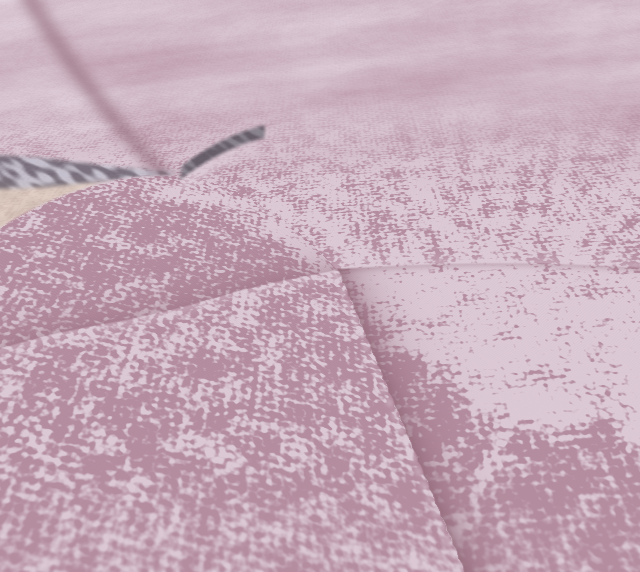
Reproduce this texture procedurally as a Shadertoy shader.

```glsl
// Quilted pink fabric seen at a low angle: speckled print, stitched seams, soft distance.

const vec3 INK    = vec3(0.695, 0.535, 0.610);
const vec3 PALE   = vec3(0.870, 0.805, 0.850);
const vec3 SHADOW = vec3(0.560, 0.400, 0.460);
const vec3 CREAM  = vec3(0.850, 0.780, 0.730);
const vec3 SLATE  = vec3(0.420, 0.390, 0.440);
const vec3 MIST   = vec3(0.760, 0.750, 0.800);
const float TAU = 6.2831853;

vec2 hashGradient(vec2 cell) {
    vec3 h = fract(cell.xyx * vec3(0.1031, 0.1030, 0.0973));
    h += dot(h, h.yzx + 33.33);
    float angle = TAU * fract((h.x + h.y) * h.z);
    return vec2(cos(angle), sin(angle));
}

// Gradient noise, roughly -0.7 to 0.7
float noise(vec2 p) {
    vec2 i = floor(p), f = fract(p);
    vec2 u = f * f * f * (f * (f * 6.0 - 15.0) + 10.0);
    vec2 e = vec2(0.0, 1.0);
    float low  = mix(dot(hashGradient(i), f), dot(hashGradient(i + e.yx), f - e.yx), u.x);
    float high = mix(dot(hashGradient(i + e), f - e), dot(hashGradient(i + 1.0), f - 1.0), u.x);
    return mix(low, high, u.y);
}

float fbm(vec2 p) {
    float sum = 0.0, amp = 1.0;
    for (int i = 0; i < 4; i++) {
        sum += amp * noise(p);
        p = p * 2.03 + 17.1;
        amp *= 0.55;
    }
    return sum;
}

// Seam curves
float frontSeamX(float y) { return 0.589 + 0.42 * (0.528 - y) + 0.0025 * abs(sin(y * 130.0)); }
float leftSeamY(float x)  { return 0.390 + 0.235 * x + 0.003 * sin(x * 17.0); }
float rightSeamY(float x) { return 0.530 + 0.010 * sin((x - 0.589) * 5.5); }
float backSeamX(float y)  { float h = y - 0.69; return 0.29 - 0.95 * h + 0.6 * h * h; }
float ridgeY(float x)     { float d = x - 0.29; return 0.692 - (d < 0.0 ? 1.09 : 1.83) * d * d; }

// Fabric plane in perspective, one unit per printed speck
vec2 fabricCoord(vec2 p, float slope) {
    float depth = 1.0 / (1.35 - p.y + slope * (p.x - 0.589));
    return 66.0 * vec2((p.x - 0.56) * depth, 1.43 * depth);
}

// Pale speck coverage on a loosely woven grid
float specks(vec2 q, float cover, float soft) {
    vec2 w = q + 0.35 * vec2(noise(q * 0.6), noise(q * 0.6 + 31.0));
    float n = 0.65 * noise(q * 1.15) + 0.3 * noise(q * 2.3 + 9.0) + 0.45 * noise(q * 0.27);
    n += 0.09 * (sin(TAU * w.x) + sin(TAU * w.y));
    return smoothstep(-soft, soft, n + (cover - 0.5) * 0.85);
}

float below(float edge, float value, float soft) { return smoothstep(soft, -soft, value - edge); }
float glow(float d, float width) { return exp(-d * d / (width * width)); }

// Shade that falls off on the positive side of a seam
float sideShade(float d, float width) { return smoothstep(-0.003, 0.003, d) * exp(-max(d, 0.0) / width); }

// Print coverage on the right front panel: a pale band between two dark fields
float bandCover(vec2 p, float rough) {
    float upper = p.y - 0.462 + 0.82 * (p.x - 0.625) + 0.05 * rough;
    float lower = p.y - 0.250 + 0.08 * (p.x - 0.872) + 0.03 * rough;
    float band = smoothstep(-0.04, 0.05, upper) * smoothstep(-0.02, 0.03, lower);
    float strip = glow(p.x - 0.814 - 0.456 * (p.y - 0.099), 0.018) * below(0.27, p.y, 0.02);
    return mix(0.26, 0.88, max(band, 0.75 * strip)) + 0.32 * rough * band;
}

// Grey plumes and cream patch lying behind the ridge
vec3 addPlumes(vec3 color, vec2 p, float ridge) {
    float behind = smoothstep(-0.003, 0.006, p.y - ridge);
    float streak = smoothstep(-0.25, 0.35, noise(vec2(p.x * 45.0 + p.y * 60.0, p.y * 35.0 - p.x * 8.0)));
    float thick = mix(0.029, 0.007, smoothstep(0.0, 0.29, p.x));
    float patchMask = behind * below(0.685, p.y, 0.012) * below(0.19, p.x, 0.05);
    color = mix(color, CREAM + 0.06 * noise(p * 60.0), 0.85 * patchMask);
    float plume = below(thick, abs(p.y - 0.699 + 0.01 * p.x), 0.007) * below(0.30, p.x, 0.015);
    color = mix(color, mix(SLATE, MIST, streak), 0.85 * plume * behind);

    float along = (p.x - 0.3125) / 0.15;
    float spine = 0.695 + 0.115 * along - 0.040 * along * along;
    float inside = smoothstep(-0.03, 0.08, along) * below(1.0, along, 0.035);
    float under = below(0.014, abs(p.y - spine + 0.022), 0.010) * inside;
    color = mix(color, PALE, 0.6 * under * below(0.75, along, 0.2));
    float blade = below(0.011, abs(p.y - spine), 0.006) * inside;
    return mix(color, mix(SLATE * 0.85, MIST * 0.8, 0.6 * streak), 0.9 * blade);
}

void mainImage(out vec4 fragColor, in vec2 fragCoord) {
    vec2 p = fragCoord / iResolution.y;
    float ridge = ridgeY(p.x);
    float dFront = p.x - frontSeamX(p.y);
    float dLeft = p.y - leftSeamY(p.x);
    float dRight = p.y - rightSeamY(p.x);

    // Panel masks
    float edge = 0.0025;
    float frontLeft = below(0.0, dFront, edge) * below(0.0, dLeft, edge);
    float backLeft = below(ridge, p.y, edge) * smoothstep(-edge, edge, dLeft) * below(0.6, p.x, edge);
    float frontRight = smoothstep(-edge, edge, dFront) * below(0.0, dRight, edge);
    float left = max(frontLeft, backLeft);
    float far = smoothstep(0.64, 0.86, p.y) * (1.0 - left);

    // Print coverage for each panel
    float rough = fbm(p * 11.0);
    vec2 fan = p - vec2(0.85, 0.30);
    float strokes = noise(vec2(atan(fan.x, fan.y) * 17.0, length(fan) * 7.0));
    float cover = 0.66 + 0.45 * strokes + 0.12 * rough;
    cover = mix(cover, bandCover(p, rough), frontRight);
    cover = mix(cover, 0.39 + 0.14 * rough + 0.12 * glow(dLeft, 0.06), frontLeft);
    float rim = glow(p.y - ridge + 0.022, 0.020) * smoothstep(0.18, 0.36, p.x);
    cover = mix(cover, 0.35 + 0.10 * rough + 0.55 * rim - 0.10 * p.x, backLeft);

    // Specks and thread, softened away from the focus
    vec2 q = fabricCoord(p, mix(0.08, -0.235, step(0.5, left)));
    float blur = 0.20 + 0.25 * smoothstep(0.25, 0.0, p.y) + 0.55 * far;
    float tone = mix(0.06, 0.93, specks(q, cover, blur));
    float focus = glow(p.y - 0.48, 0.18);
    tone += 0.05 * focus * sin(TAU * 2.6 * q.x) * sin(TAU * 2.6 * q.y);

    // Smooth distant cloth with long folds
    float folds = fbm(vec2(p.x * 2.2 + 3.0, p.y * 13.0 - p.x * 1.5));
    float distant = 0.60 + 0.42 * folds + 0.16 * smoothstep(0.86, 1.0, p.y);
    distant += 0.14 * below(backSeamX(p.y), p.x, 0.02) + 0.10 * (tone - 0.5);
    tone = mix(tone, distant, 0.92 * far);

    vec3 color = mix(INK, PALE, clamp(tone, -0.1, 1.08));
    color = addPlumes(color, p, ridge);

    // Seam shading and stitched edges
    float shade = 0.75 * frontRight * sideShade(dFront, 0.035);
    shade += 0.40 * backLeft * sideShade(dLeft, 0.030);
    shade += 0.25 * frontRight * glow(dRight, 0.008);
    float back = smoothstep(0.68, 0.71, p.y) * glow(p.x - backSeamX(p.y), 0.022);
    shade += 0.50 * back;
    color = mix(color, SHADOW, clamp(shade, 0.0, 0.85));
    float lit = 0.35 * frontLeft * glow(dFront + 0.008, 0.007) * (0.6 + 0.4 * sin(p.y * 260.0));
    lit += 0.40 * (1.0 - left) * (1.0 - frontRight) * sideShade(dRight, 0.014);
    lit += 0.30 * frontLeft * glow(dLeft, 0.014);
    fragColor = vec4(mix(color, PALE, clamp(lit, 0.0, 1.0)), 1.0);
}
```
